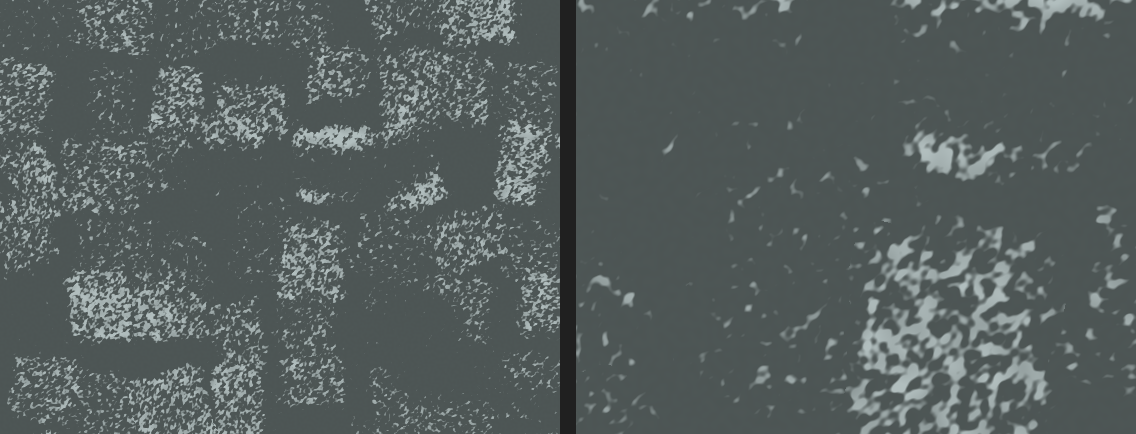
Left: the whole. Right: its middle third, enlarged.
Reproduce this texture procedurally as a WebGL 2 fragment shader.

```glsl
#version 300 es
precision highp float;
// Dry chalk dabs in loose horizontal bands, breaking into grain on slate.
#define DAB_CELL vec2(0.165, 0.175)
#define DAB_EDGE 0.028
#define DAB_EMPTY 0.10
#define BAND_PERIOD 0.46
#define BAND_PEAK 0.22
#define GRAIN_FREQ 78.0
#define GRAIN_STRETCH 0.72
#define GRAIN_SOFT 1.5
#define CHALK_LOAD 3.9
#define CHALK_START -2.2
#define SLATE vec3(0.302, 0.335, 0.332)
#define CHALK vec3(0.695, 0.745, 0.745)

uniform vec2 u_resolution;
out vec4 outColor;

// Integer hash giving two values in 0..1
vec2 hash2(vec2 cell, uint seed) {
  uvec2 q = uvec2(ivec2(cell)) * uvec2(1597u, 3571u) + seed * 7919u;
  uint h = (q.x ^ (q.y << 11)) * 747796405u + q.y;
  h = (h ^ (h >> 15)) * 2246822519u;
  h = (h ^ (h >> 13)) * 3266489917u;
  h ^= h >> 16;
  return vec2(h & 65535u, h >> 16) / 65535.0;
}

mat2 rotation(float angle) {
  float c = cos(angle), s = sin(angle);
  return mat2(c, -s, s, c);
}

float cornerSlope(vec2 cell, vec2 offset, uint seed) {
  float angle = 6.2832 * hash2(cell, seed).x;
  return dot(vec2(cos(angle), sin(angle)), offset);
}

// Gradient noise, about -0.7..0.7
float gradientNoise(vec2 p, uint seed) {
  vec2 i = floor(p), f = p - i, e = vec2(1.0, 0.0);
  vec2 w = f * f * f * (f * (f * 6.0 - 15.0) + 10.0);
  float low = mix(cornerSlope(i, f, seed),
                  cornerSlope(i + e.xy, f - e.xy, seed), w.x);
  float high = mix(cornerSlope(i + e.yx, f - e.yx, seed),
                   cornerSlope(i + e.xx, f - e.xx, seed), w.x);
  return mix(low, high, w.y);
}

float roundedBox(vec2 p, vec2 halfSize, float radius) {
  vec2 d = abs(p) - halfSize + radius;
  return length(max(d, 0.0)) + min(max(d.x, d.y), 0.0) - radius;
}

// Strongest dab at p: x = chalk cover, y = stroke angle
vec2 dabs(vec2 p) {
  vec2 home = floor(p / DAB_CELL);
  vec2 best = vec2(0.0, 0.8);
  for (int y = -1; y <= 1; y++) {
    for (int x = -1; x <= 1; x++) {
      vec2 cell = home + vec2(x, y);
      vec2 jitter = hash2(cell, 1u), shape = hash2(cell, 2u);
      vec2 style = hash2(cell, 3u);
      vec2 centre = (cell + 0.5 + 0.5 * (jitter - 0.5)) * DAB_CELL;
      vec2 halfSize = mix(vec2(0.068, 0.076), vec2(0.108, 0.12), shape);
      vec2 local = rotation(0.55 * (style.y - 0.4)) * (p - centre);
      float mask = 1.0 - smoothstep(-DAB_EDGE, 0.3 * DAB_EDGE,
                                    roundedBox(local, halfSize, 0.035));
      float band = 0.5 + 0.5 * cos(6.2832 * (centre.y - BAND_PEAK) / BAND_PERIOD);
      float strength = mix(0.45, 1.0, style.x) * mix(0.65, 1.0, band);
      strength *= step(DAB_EMPTY, hash2(cell, 4u).x);
      if (mask * strength > best.x) {
        best = vec2(mask * strength, mix(0.45, 1.15, style.y));
      }
    }
  }
  return best;
}

void main() {
  vec2 p = gl_FragCoord.xy / u_resolution.y;

  // Ragged dab outlines
  vec2 ragged = vec2(gradientNoise(p * 24.0, 5u), gradientNoise(p * 24.0, 6u));
  vec2 dab = dabs(p + 0.018 * ragged);

  // Uneven pressure and broad bare patches
  float pressure = 0.32 * gradientNoise(p * 9.0, 7u)
                 + 0.22 * gradientNoise(p * 21.0, 8u);
  float bare = smoothstep(0.16, 0.38, gradientNoise(p * vec2(2.6, 4.2), 9u));
  float cover = dab.x * (1.0 + pressure) * (1.0 - 0.8 * bare);

  // Slanted grain, scaled to unit deviation
  vec2 q = rotation(dab.y) * p * vec2(1.0);
  q.x *= GRAIN_STRETCH;
  float grain = 4.0 * (0.72 * gradientNoise(q * GRAIN_FREQ, 10u)
                     + 0.69 * gradientNoise(q * GRAIN_FREQ * 2.1, 11u));
  float lift = grain + CHALK_START + CHALK_LOAD * cover;

  // Chalk density and tone
  float tone = mix(0.55, 1.0, cover) + 0.3 * gradientNoise(p * 42.0, 12u);
  float chalk = smoothstep(0.0, GRAIN_SOFT, lift) * clamp(tone, 0.3, 1.0);
  float tooth = 0.006 * gradientNoise(p * 130.0, 13u);
  outColor = vec4(mix(SLATE, CHALK, chalk) + tooth, 1.0);
}
```
